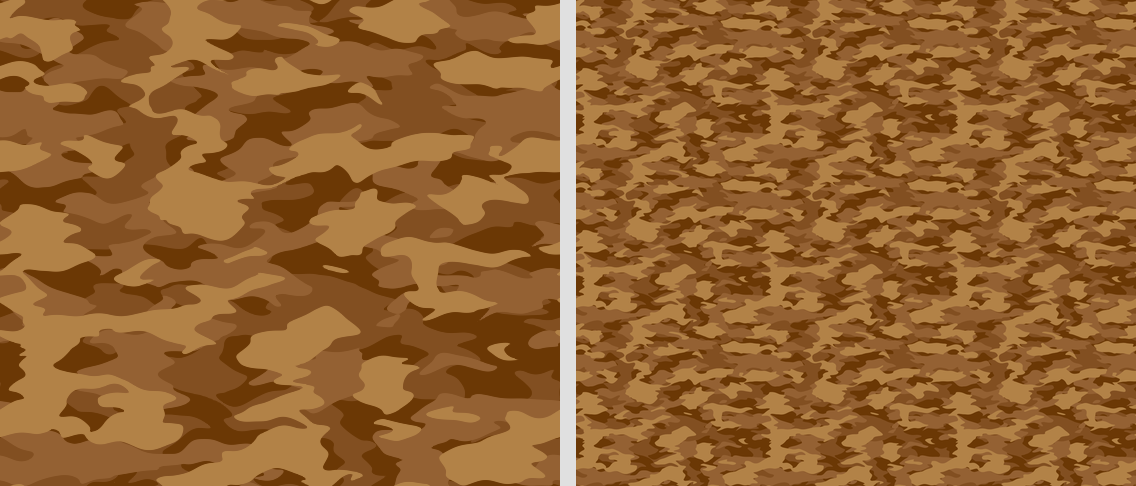
Left, the tile; right, the same tile 3 across and 3 down.
Give the GLSL for this pattern, as a WebGL 2 fragment shader.

```glsl
#version 300 es
precision highp float;
// Woodland camouflage in four browns: three layers of wide, ragged patches
// painted over a dark ground. Each patch is a thresholded wrapping gradient
// noise, sheared sideways by a flatter noise that pulls its rim into fingers.

uniform vec2 u_resolution;
out vec4 fragColor;

// Paint, from the ground up
const vec3 GROUND = vec3(0.42, 0.22, 0.02);
const vec3 UMBER  = vec3(0.51, 0.31, 0.13);
const vec3 CLAY   = vec3(0.58, 0.38, 0.20);
const vec3 SAND   = vec3(0.70, 0.51, 0.28);

// Noise cells per tile; whole numbers keep the pattern seamless
const vec2 UMBER_CELLS  = vec2(6.0, 10.0);
const vec2 CLAY_CELLS   = vec2(6.0, 11.0);
const vec2 SAND_CELLS   = vec2(7.0, 11.0);
const vec2 FINGER_CELLS = vec2(8.0, 29.0);
const vec2 SWAY_CELLS   = vec2(13.0, 9.0);

// Field height above which each layer is painted; higher means less paint
const float UMBER_LEVEL = 0.000;
const float CLAY_LEVEL  = 0.066;
const float SAND_LEVEL  = 0.108;

const float FINGER_REACH = 0.080;  // sideways shear, in canvas widths
const float SWAY_REACH   = 0.030;  // vertical bend, in canvas heights
const float DETAIL       = 0.32;   // strength of the finer octave
const float EDGE_PIXELS  = 0.6;    // half width of the smoothed edge
const float TAU = 6.2831853;

// Integer hash of a lattice point, returned as a unit vector
vec2 latticeGradient(vec2 cell, vec2 period, uint seed) {
    uvec2 c = uvec2(mod(cell + 0.5, period));
    uint h = c.x * 1597u + c.y * 51749u + seed * 7919u;
    h = (h ^ (h >> 16)) * 0x7feb352du;
    h = (h ^ (h >> 15)) * 0x846ca68bu;
    h ^= h >> 16;
    float angle = TAU * float(h & 0xffffu) / 65536.0;
    return vec2(cos(angle), sin(angle));
}

// Gradient noise that repeats once per unit square
float wrapNoise(vec2 uv, vec2 period, uint seed) {
    vec2 p = uv * period;
    vec2 cell = floor(p);
    vec2 f = p - cell;
    vec2 blend = f * f * f * (f * (f * 6.0 - 15.0) + 10.0);
    float corner[4];
    for (int i = 0; i < 4; i++) {
        vec2 offset = vec2(i & 1, i >> 1);
        corner[i] = dot(latticeGradient(cell + offset, period, seed), f - offset);
    }
    return mix(mix(corner[0], corner[1], blend.x),
               mix(corner[2], corner[3], blend.x), blend.y);
}

// Patch field: warp the canvas, then add two octaves
float patchField(vec2 uv, vec2 cells, uint seed) {
    vec2 warped = uv;
    warped.y += SWAY_REACH * wrapNoise(uv, SWAY_CELLS, seed + 1u);
    warped.x += FINGER_REACH * wrapNoise(warped, FINGER_CELLS, seed + 2u);
    return wrapNoise(warped, cells, seed + 3u)
         + DETAIL * wrapNoise(warped, cells * 2.0, seed + 4u);
}

// Smoothed coverage of one layer of paint
float coverage(vec2 uv, vec2 cells, float level, uint seed) {
    float height = patchField(uv, cells, seed) - level;
    float edge = EDGE_PIXELS * length(vec2(dFdx(height), dFdy(height))) + 1e-5;
    return smoothstep(-edge, edge, height);
}

void main() {
    vec2 uv = gl_FragCoord.xy / u_resolution;
    vec3 color = GROUND;
    color = mix(color, UMBER, coverage(uv, UMBER_CELLS, UMBER_LEVEL, 10u));
    color = mix(color, CLAY, coverage(uv, CLAY_CELLS, CLAY_LEVEL, 20u));
    color = mix(color, SAND, coverage(uv, SAND_CELLS, SAND_LEVEL, 30u));
    fragColor = vec4(color, 1.0);
}
```
